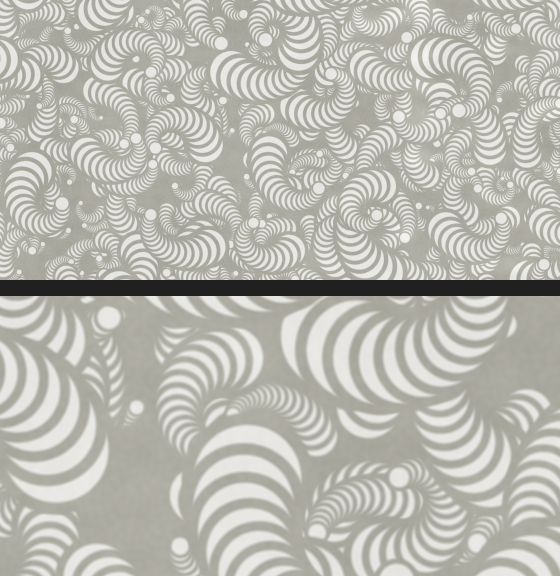
Top: the whole. Bottom: its middle third, enlarged.
A WebGL 2 fragment shader for this pattern:

```glsl
#version 300 es
precision highp float;

uniform vec2 u_resolution;
out vec4 fragColor;

vec4 hash4(vec3 seed) {
    vec4 h = vec4(dot(seed, vec3(127.1, 311.7, 74.7)), dot(seed, vec3(269.5, 183.3, 246.1)),
                  dot(seed, vec3(113.5, 271.9, 124.6)), dot(seed, vec3(419.2, 371.9, 53.3)));
    return fract(sin(h) * 43758.545);
}

float gradientDot(vec2 corner, vec2 offset) {
    float angle = 6.2832 * hash4(vec3(corner, 9.0)).x;
    return dot(vec2(cos(angle), sin(angle)), offset);
}

float gradientNoise(vec2 p) {
    vec2 i = floor(p), f = fract(p);
    vec2 u = f * f * f * (f * (f * 6.0 - 15.0) + 10.0);
    float low = mix(gradientDot(i, f), gradientDot(i + vec2(1, 0), f - vec2(1, 0)), u.x);
    float high = mix(gradientDot(i + vec2(0, 1), f - vec2(0, 1)),
                     gradientDot(i + vec2(1, 1), f - vec2(1, 1)), u.x);
    return mix(low, high, u.y);
}

// Coverage of a disc with a soft rim, from its signed distance
float cover(float dist) {
    float softness = max(0.0028, 0.7 / u_resolution.y);
    return 1.0 - smoothstep(-softness, softness, dist);
}

// A curling row of shrinking rimmed discs; each one hides part of the last
float paintWorm(float ink, vec2 p, float radius, float heading, float curl) {
    vec2 center = vec2(0.0);
    vec2 direction = vec2(cos(heading), sin(heading));
    mat2 turn = mat2(cos(curl), sin(curl), -sin(curl), cos(curl));
    for (int i = 0; i < 17; i++) {
        float dist = length(p - center) - radius;
        float rim = 0.165 * radius + 0.0018;
        ink = mix(ink, 0.0, cover(dist));
        ink = mix(ink, 1.0, cover(dist + rim));
        center += direction * radius * 0.4;
        direction = turn * direction;
        radius *= 0.935;
    }
    return ink;
}

// One jittered grid of worms painted over the ink below
float paintLayer(float ink, vec2 p, float cellSize, float layer) {
    vec2 home = floor(p / cellSize);
    for (int y = -1; y <= 1; y++) {
        for (int x = -1; x <= 1; x++) {
            vec2 cell = home + vec2(x, y);
            vec4 rnd = hash4(vec3(cell, layer));
            vec4 shape = hash4(vec3(cell, layer + 31.0));
            vec2 local = p - (cell + 0.2 + 0.6 * rnd.xy) * cellSize;
            if (shape.w > 0.8 || length(local) > 1.2 * cellSize) continue;
            float radius = cellSize * mix(0.2, 0.28, rnd.z);
            float curl = mix(0.13, 0.3, shape.x) * (shape.y < 0.5 ? -1.0 : 1.0);
            ink = paintWorm(ink, local, radius, 6.2832 * rnd.w, curl);
        }
    }
    return ink;
}

void main() {
    vec2 p = gl_FragCoord.xy / u_resolution.y;

    // Small worms fill the gaps left by the large ones
    float ink = 0.0;
    for (int i = 0; i < 6; i++) {
        float layer = float(i);
        ink = paintLayer(ink, p + layer * 0.37, 0.14 * pow(1.2, layer), layer);
    }

    // Uneven paper tone with a faint grain
    float tone = 0.035 * gradientNoise(p * 3.0) + 0.025 * gradientNoise(p * 24.0)
               + 0.02 * gradientNoise(p * 110.0);
    vec3 ground = vec3(0.67, 0.665, 0.625) + tone;
    vec3 crescent = vec3(0.905, 0.903, 0.892) + 0.5 * tone;

    // Glossy patches toward the upper right
    float gloss = smoothstep(0.1, 0.5, gradientNoise(p * vec2(5.0, 9.0) + 4.0))
                * smoothstep(0.9, 1.6, p.x + 0.3 * p.y);
    vec3 color = mix(ground, crescent, ink) + 0.05 * gloss;
    fragColor = vec4(color, 1.0);
}
```
